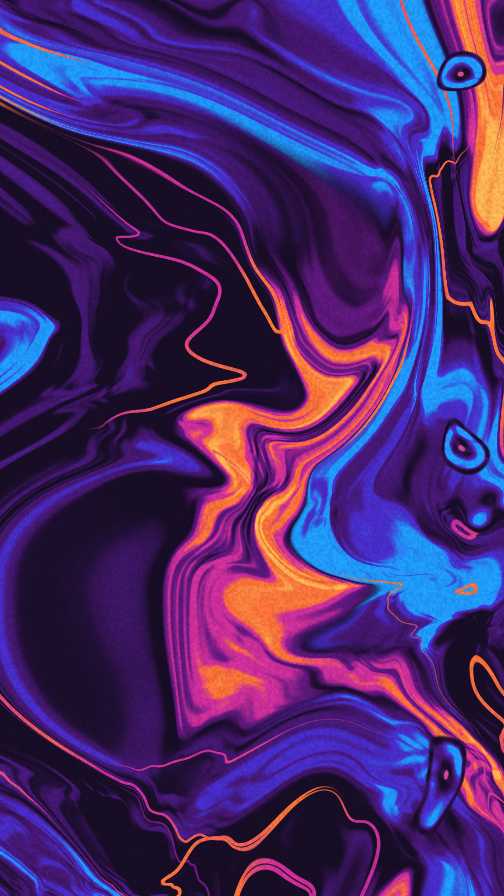
Give the GLSL for this texture, as a WebGL 2 fragment shader.

```glsl
#version 300 es
precision highp float;
// Marbled liquid paint: a domain-warped plane carries blue pools, hot streaked
// flows, thin glowing filaments along their contours and a few ringed cells.
// All fields are value noise stretched along one steep flow direction.
uniform vec2 u_resolution;
out vec4 fragColor;

float hash(vec2 c) {
  vec3 q = fract(c.xyx * 0.1031);
  q += dot(q, q.yzx + 33.33);
  return fract((q.x + q.y) * q.z);
}

float noise(vec2 p) {
  vec2 i = floor(p), f = fract(p);
  f = f * f * f * (f * (f * 6.0 - 15.0) + 10.0);
  return mix(mix(hash(i), hash(i + vec2(1, 0)), f.x),
             mix(hash(i + vec2(0, 1)), hash(i + vec2(1, 1)), f.x), f.y);
}

float fbm(vec2 p, int octaves, float gain) {
  float sum = 0.0, total = 0.0, amp = 1.0;
  for (int i = 0; i < octaves; i++) {
    sum += amp * noise(p);
    total += amp;
    amp *= gain;
    p = mat2(1.98, 0.28, -0.28, 1.98) * p + 19.7;
  }
  return sum / total;
}

// Successively finer displacements fold the plane like stirred paint;
// the result is measured across and along the flow
vec2 stir(vec2 p) {
  float freq = 2.7, amp = 0.40;
  for (int i = 0; i < 4; i++) {
    vec2 q = p * freq + 7.3 * float(i);
    p += amp * (vec2(noise(q + 3.1), noise(q + 41.7)) - 0.5);
    freq *= 2.0;
    amp *= 0.45;
  }
  return mat2(0.86, -0.5, 0.5, 0.86) * p;
}

// x: height of the pools, y: heat of the diagonal flows
vec2 fields(vec2 u) {
  return vec2(fbm(u * vec2(6.8, 2.8) + 4.0, 3, 0.4),
              fbm(u * vec2(5.5, 2.0) + 88.0, 3, 0.45)
              + 0.1 * cos(15.7 * (1.2 * u.x + 0.35 * u.y - 0.26)));
}

vec3 coolRamp(float t) {
  vec3 c = mix(vec3(0.09, 0.05, 0.145), vec3(0.27, 0.09, 0.45), smoothstep(0.06, 0.42, t));
  c = mix(c, vec3(0.28, 0.17, 0.78), smoothstep(0.42, 0.62, t));
  return mix(c, vec3(0.12, 0.60, 0.98), smoothstep(0.66, 0.88, t));
}

vec3 hotRamp(float t) {
  vec3 c = mix(vec3(0.09, 0.045, 0.145), vec3(0.36, 0.09, 0.48), smoothstep(0.1, 0.38, t));
  c = mix(c, vec3(0.80, 0.18, 0.60), smoothstep(0.38, 0.56, t));
  c = mix(c, vec3(0.97, 0.44, 0.22), smoothstep(0.62, 0.8, t));
  return mix(c, vec3(1.0, 0.70, 0.32), smoothstep(0.86, 1.06, t));
}

// Soft line on a contour of a field, with half width in canvas heights
float contour(float field, float level, float slope, float halfWidth) {
  float d = abs(field - level) / max(slope, 1.6);
  float soft = 0.6 / u_resolution.y;
  return smoothstep(halfWidth + soft, max(halfWidth - soft, 0.0), d)
       * smoothstep(0.0, 0.001, halfWidth);
}

// Rare oval drops: dark rim, broken blue ring, dark heart, small bright core
vec3 addCells(vec3 color, vec2 p) {
  vec2 g = p * 5.0 + 0.2 * (vec2(noise(p * 15.0), noise(p * 15.0 + 31.0)) - 0.5);
  for (int k = 0; k < 9; k++) {
    vec2 id = floor(g) + vec2(k % 3, k / 3) - 1.0;
    if (hash(id + 71.0) > 0.17) continue;
    vec2 d = g - id - 0.25 - 0.5 * vec2(hash(id + 5.0), hash(id + 13.0));
    float a = 6.28 * hash(id + 23.0);
    d = mat2(cos(a), sin(a), -sin(a), cos(a)) * d * vec2(1.0, 1.3);
    float r = length(d) / mix(0.09, 0.2, hash(id + 37.0));
    float ring = smoothstep(0.3, 0.75, r) * smoothstep(0.95, 0.8, r);
    vec3 cell = coolRamp(ring * (0.3 + 0.9 * noise(g * 9.0)) + 0.3 * noise(g * 22.0));
    cell = mix(cell, vec3(0.80, 0.28, 0.58), smoothstep(0.18, 0.1, r));
    color = mix(color, cell, smoothstep(1.1, 1.0, r));
  }
  return color;
}

void main() {
  vec2 p = gl_FragCoord.xy / u_resolution.y;
  vec2 u = stir(p);
  vec2 f = fields(u);
  vec2 fx = fields(stir(p + vec2(0.0008, 0.0))) - f;
  vec2 fy = fields(stir(p + vec2(0.0, 0.0008))) - f;
  vec2 slope = sqrt(fx * fx + fy * fy) / 0.0008;

  // Clouds inside pools, fine streaks, and layers parallel to pool shores
  float clouds = smoothstep(0.27, 0.73, fbm(u * vec2(13.0, 5.5) + 17.0, 4, 0.55));
  float streak = smoothstep(0.26, 0.74, fbm(u * vec2(32.0, 3.6) + 53.0, 4, 0.62));
  float layers = noise(vec2(f.x * 62.0, u.y * 4.0));

  // Cool base: pools over dark, finely striped paint
  float depth = smoothstep(0.495, 0.58, f.x);
  float tone = depth * (0.12 + 0.74 * clouds + 0.3 * (layers - 0.5) + 0.24 * streak)
             + (1.0 - depth) * 0.5 * smoothstep(0.42, 1.0, 0.5 * layers + 0.55 * streak);
  vec3 color = coolRamp(tone);

  // Hot streaked flows
  float hot = smoothstep(0.565, 0.71, f.y);
  float heat = hot * (0.9 * streak + 0.28 * layers - 0.03);
  color = mix(color, hotRamp(heat), smoothstep(0.0, 0.35, hot));

  // Filaments swell and fade along the contours
  float swell = smoothstep(0.25, 0.85, noise(p * 5.0 + 9.0));
  float fade = smoothstep(0.4, 0.85, noise(p * 4.0 + 27.0));
  color = mix(color, hotRamp(0.42), contour(f.x, 0.385, slope.x, 0.0012 * fade));
  float line = max(contour(f.x, 0.455, slope.x, 0.0021 * swell),
                   contour(f.y, 0.525, slope.y, 0.002 * fade));
  color = mix(color, hotRamp(0.5 + 0.42 * noise(p * 9.0 + 60.0)), line);

  color = addCells(color, p);

  // Fine grain, stronger in bright paint
  color *= 1.0 + 0.16 * (noise(p * 420.0) - 0.5);
  fragColor = vec4(color, 1.0);
}
```
